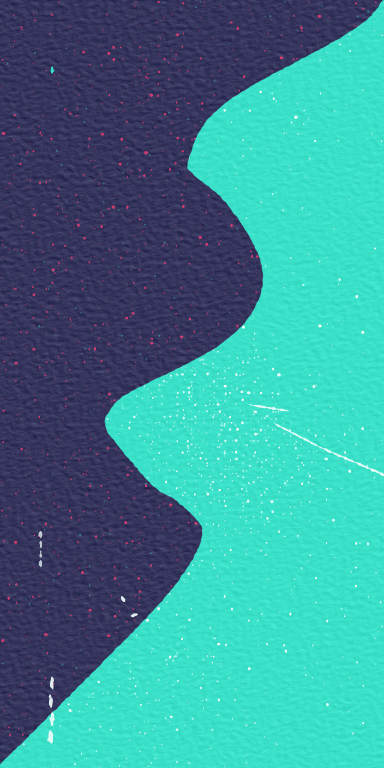
Write a WebGL 2 fragment shader that draws this background.

```glsl
#version 300 es
precision highp float;

#define NAVY vec3(0.208, 0.205, 0.365)
#define TEAL vec3(0.228, 0.878, 0.785)
#define PINK vec3(0.86, 0.24, 0.44)
#define WHITE vec3(0.93, 0.99, 0.98)
#define GRAIN_SCALE vec2(55.0, 95.0)
#define NAVY_GRAIN 0.075
#define TEAL_GRAIN 0.045
#define EDGE_ROUGHNESS 0.003

uniform vec2 u_resolution;
out vec4 fragColor;

// Shoreline knots as (height, x), in canvas widths
const int KNOTS = 24;
const vec2 shore[KNOTS] = vec2[KNOTS](
  vec2(-0.1, -0.11), vec2(0.242, 0.234), vec2(0.445, 0.43), vec2(0.555, 0.508),
  vec2(0.62, 0.527), vec2(0.651, 0.508), vec2(0.698, 0.456), vec2(0.729, 0.404),
  vec2(0.867, 0.286), vec2(0.898, 0.273), vec2(0.932, 0.286), vec2(0.971, 0.326),
  vec2(1.057, 0.495), vec2(1.102, 0.573), vec2(1.17, 0.645), vec2(1.26, 0.684),
  vec2(1.349, 0.667), vec2(1.484, 0.578), vec2(1.557, 0.492), vec2(1.59, 0.493),
  vec2(1.68, 0.534), vec2(1.758, 0.625), vec2(1.935, 0.9375), vec2(2.05, 1.03));

vec3 hash3(vec2 p) {
  vec3 q = fract(p.xyx * vec3(0.1031, 0.103, 0.0973));
  q += dot(q, q.yxz + 33.33);
  return fract((q.xxy + q.yzz) * q.zyx);
}

float corner(vec2 cell, vec2 offset) {
  return dot(hash3(cell).xy * 2.0 - 1.0, offset);
}

float gradientNoise(vec2 p) {
  vec2 i = floor(p), f = fract(p);
  vec2 u = f * f * f * (f * (f * 6.0 - 15.0) + 10.0);
  vec2 e = vec2(1.0, 0.0);
  return mix(mix(corner(i, f), corner(i + e, f - e), u.x),
             mix(corner(i + e.yx, f - e.yx), corner(i + 1.0, f - 1.0), u.x), u.y);
}

float knotSlope(int i) {
  vec2 d = shore[min(i + 1, KNOTS - 1)] - shore[max(i - 1, 0)];
  return d.y / d.x;
}

// Hermite curve through the knots: returns x and slope
vec2 shoreline(float y) {
  int i = 0;
  for (int k = 1; k < KNOTS - 1; k++) if (y >= shore[k].x) i = k;
  vec2 a = shore[i], b = shore[i + 1];
  float h = b.x - a.x, t = (y - a.x) / h;
  float sa = knotSlope(i), sb = knotSlope(i + 1), s = t * t * (3.0 - 2.0 * t);
  float x = mix(a.y, b.y, s) + h * t * (1.0 - t) * (sa * (1.0 - t) - sb * t);
  float slope = 6.0 * t * (1.0 - t) * (b.y - a.y) / h
    + sa * (1.0 - t) * (1.0 - 3.0 * t) + sb * t * (3.0 * t - 2.0);
  return vec2(x, slope);
}

// Embossed leather: light from above across two octaves
float leather(vec2 p) {
  vec2 q = p * GRAIN_SCALE;
  q += 0.6 * gradientNoise(q * 0.4);
  vec2 light = vec2(0.15, 0.4);
  return gradientNoise(q + light) - gradientNoise(q - light)
    + 0.6 * (gradientNoise(q * 2.1 + light) - gradientNoise(q * 2.1 - light));
}

float blob(vec2 p, vec2 center, vec2 size) {
  vec2 d = (p - center) / size;
  return exp(-dot(d, d));
}

// One jittered speck per grid cell, present with the given chance
float specks(vec2 p, float scale, float chance, float radius, float px) {
  vec2 q = p * scale, cell = floor(q);
  vec3 h = hash3(cell + scale), g = hash3(cell + 2.0 * scale);
  vec2 d = fract(q) - mix(vec2(0.3), vec2(0.7), h.xy);
  d.x *= mix(0.8, 1.5, g.y);
  float r = radius * mix(0.45, 1.0, g.x * g.x);
  float soft = 0.6 * px * scale;
  return step(h.z, chance) * (1.0 - smoothstep(r - soft, r + soft, length(d)));
}

// Tapered stroke between two ends, with a ragged width
float stroke(vec2 p, vec2 a, vec2 b, float width, float px) {
  vec2 d = b - a;
  float t = clamp(dot(p - a, d) / dot(d, d), 0.0, 1.0);
  float w = width * (0.75 + 1.3 * gradientNoise(p * vec2(110.0, 65.0)));
  w *= 0.4 + 0.6 * sqrt(4.0 * t * (1.0 - t));
  return 1.0 - smoothstep(w - 0.6 * px, w + 0.6 * px, length(p - a - d * t));
}

void main() {
  float px = 1.0 / u_resolution.x;
  vec2 p = gl_FragCoord.xy * px;

  // Two leather fields divided by the shoreline
  vec2 curve = shoreline(p.y);
  float dist = (p.x - curve.x) / sqrt(1.0 + curve.y * curve.y);
  dist += EDGE_ROUGHNESS * gradientNoise(p * 75.0);
  float teal = smoothstep(-0.7 * px, 0.7 * px, dist);
  float grain = leather(p);
  vec3 navyColor = NAVY + grain * NAVY_GRAIN;
  vec3 tealColor = TEAL + grain * TEAL_GRAIN;

  // Pink spatter with denser clusters, and faint dust
  float pinkChance = 0.055 + 0.14 * blob(p, vec2(0.28, 0.65), vec2(0.16, 0.08))
    + 0.10 * blob(p, vec2(0.38, 1.8), vec2(0.12, 0.18))
    + 0.09 * blob(p, vec2(0.42, 1.08), vec2(0.16, 0.08))
    + 0.05 * blob(p, vec2(0.15, 1.35), vec2(0.3, 0.35));
  float pink = max(specks(p, 62.0, pinkChance, 0.27, px), 0.6 * specks(p, 95.0, pinkChance * 0.6, 0.28, px));
  navyColor = mix(navyColor, PINK, 0.9 * pink);
  navyColor = mix(navyColor, TEAL, 0.4 * specks(p, 83.0, 0.015, 0.25, px));

  // White spatter concentrated in the middle right
  float whiteChance = 0.018 + 0.28 * blob(p, vec2(0.6, 0.82), vec2(0.2, 0.18))
    + 0.15 * blob(p, vec2(0.48, 1.0), vec2(0.15, 0.09))
    + 0.08 * blob(p, vec2(0.42, 0.25), vec2(0.2, 0.3));
  float white = max(specks(p, 64.0, whiteChance, 0.28, px), 0.65 * specks(p, 105.0, whiteChance, 0.3, px));
  tealColor = mix(tealColor, WHITE, 0.95 * white);
  vec3 color = mix(navyColor, tealColor, teal);

  // Long scratches
  float wear = stroke(p, vec2(0.65, 0.946), vec2(0.75, 0.93), 0.0035, px);
  wear = max(wear, stroke(p, vec2(0.715, 0.897), vec2(0.84, 0.832), 0.0032, px));
  wear = max(wear, stroke(p, vec2(0.83, 0.837), vec2(1.03, 0.75), 0.0036, px));

  // Chipped flakes in vertical runs
  for (int i = 0; i < 4; i++) {
    float k = float(i);
    vec2 low = vec2(0.133 + 0.004 * mod(k, 2.0), 0.065 + 0.047 * k);
    vec2 high = vec2(0.106, 0.525 + 0.025 * k);
    wear = max(wear, stroke(p, low, low + vec2(-0.002, 0.03), 0.0085 - 0.001 * k, px));
    wear = max(wear, 0.8 * stroke(p, high, high + vec2(0.0, 0.015), 0.005, px));
  }
  wear = max(wear, stroke(p, vec2(0.317, 0.446), vec2(0.325, 0.435), 0.005, px));
  wear = max(wear, stroke(p, vec2(0.342, 0.396), vec2(0.357, 0.4), 0.005, px));
  color = mix(color, WHITE, 0.92 * wear);
  color = mix(color, TEAL, stroke(p, vec2(0.136, 1.812), vec2(0.137, 1.825), 0.007, px));
  fragColor = vec4(clamp(color, 0.0, 1.0), 1.0);
}
```
